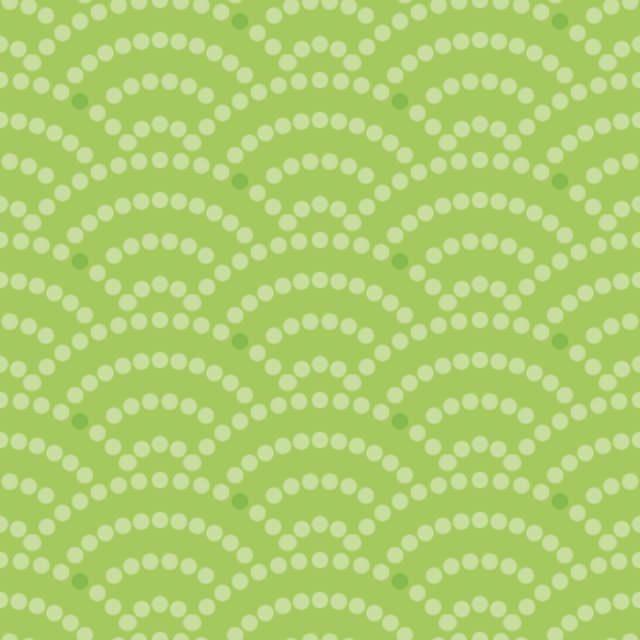
Give the GLSL for this pattern, as a Shadertoy shader.

```glsl
// Overlapping fan scales drawn as arcs of pale dots on green, one accent dot per fan.
// Fans sit on a half-drop lattice; each arc folds the polar angle to its nearest dot.
// Wrapping gradient noise tints the pale dots very slightly, so the canvas tiles.

const float FANS_ACROSS = 2.0;
const float ROW_HEIGHT = 0.5;      // vertical repeat, in fan widths
const float DOT_RADIUS = 0.0258;
const float EDGE_SOFTNESS = 0.0042;
const float NOISE_CELLS = 64.0;

const vec3 GROUND = vec3(0.648, 0.790, 0.370);
const vec3 PALE_GREEN = vec3(0.780, 0.870, 0.610);
const vec3 PALE_CREAM = vec3(0.790, 0.862, 0.640);
const vec3 ACCENT = vec3(0.530, 0.730, 0.300);

// Unit gradient for a lattice corner, wrapped to the period
vec2 cornerGradient(vec2 cell, float period) {
    uvec2 c = uvec2(mod(cell, period));
    uint h = c.x * 1597u + c.y * 51749u + 7u;
    h = (h ^ (h >> 15)) * 73471u;
    h = (h ^ (h >> 13)) * 26699u;
    float angle = float((h >> 8) & 1023u) * 6.28319 / 1024.0;
    return vec2(cos(angle), sin(angle));
}

float gradientNoise(vec2 p, float period) {
    vec2 cell = floor(p), f = p - cell;
    vec2 w = f * f * f * (f * (f * 6.0 - 15.0) + 10.0);
    vec2 e = vec2(1.0, 0.0);
    float a = dot(cornerGradient(cell, period), f);
    float b = dot(cornerGradient(cell + e.xy, period), f - e.xy);
    float c = dot(cornerGradient(cell + e.yx, period), f - e.yx);
    float d = dot(cornerGradient(cell + e.xx, period), f - e.xx);
    return mix(mix(a, b, w.x), mix(c, d, w.x), w.y);
}

// Distance to a dot centre at an angle clockwise from straight up
float dotDistance(vec2 p, float radius, float angle) {
    return length(p - radius * vec2(sin(angle), cos(angle)));
}

// Nearest dot on an arc; last is the end index, a half value leaves the top open
float arcDistance(vec2 p, float radius, float stepDegrees, float last) {
    float stepAngle = radians(stepDegrees);
    float shift = fract(last);
    float index = round(atan(p.x, p.y) / stepAngle - shift) + shift;
    return dotDistance(p, radius, clamp(index, -last, last) * stepAngle);
}

// Four concentric arcs of one fan
float fanDistance(vec2 p) {
    float d = arcDistance(p, 0.5, 7.5, 7.0);
    d = min(d, arcDistance(p, 0.375, 9.0, 5.0));
    d = min(d, arcDistance(p, 0.247, 14.2, 2.5));
    return min(d, arcDistance(p, 0.112, 30.5, 2.0));
}

// x: nearest dot of any kind, y: nearest accent dot
vec2 patternDistances(vec2 p) {
    vec2 nearest = vec2(1.0);
    for (int column = 0; column < 2; column++) {
        vec2 q = p - (column == 0 ? vec2(0.0, 0.25) : vec2(0.5, 0.0));
        q = vec2(q.x - round(q.x), mod(q.y, ROW_HEIGHT));
        for (int row = 0; row < 2; row++) {
            vec2 local = q + vec2(0.0, ROW_HEIGHT * float(row));
            float accent = dotDistance(local, 0.5, radians(30.0));
            nearest = min(nearest, vec2(fanDistance(local), accent));
        }
    }
    return nearest;
}

void mainImage(out vec4 fragColor, in vec2 fragCoord) {
    vec2 uv = fragCoord / iResolution.xy;
    vec2 d = patternDistances(uv * FANS_ACROSS);

    // Dot colour
    float tint = smoothstep(-0.1, 0.35, gradientNoise(uv * NOISE_CELLS, NOISE_CELLS));
    vec3 pale = mix(PALE_GREEN, PALE_CREAM, tint);
    vec3 ink = d.y < d.x + 0.0001 ? ACCENT : pale;

    // Soft dot edges, never sharper than a pixel
    float soft = max(EDGE_SOFTNESS, FANS_ACROSS / iResolution.y);
    float cover = 1.0 - smoothstep(-soft, soft, d.x - DOT_RADIUS);
    fragColor = vec4(mix(GROUND, ink, cover), 1.0);
}
```
